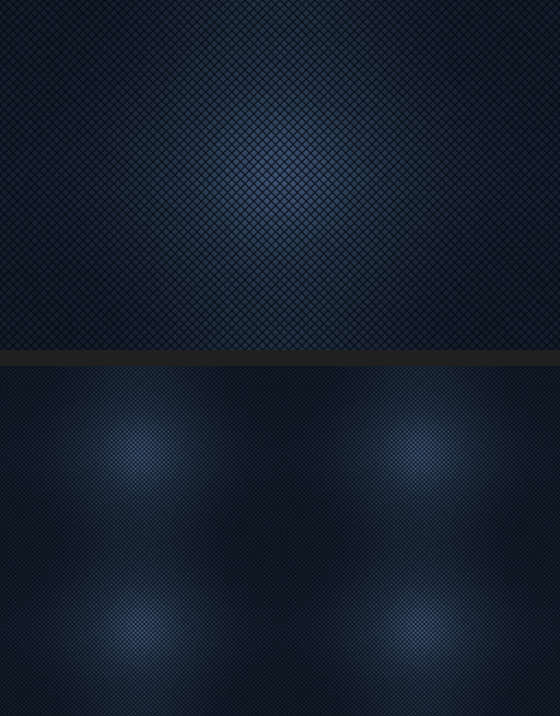
Top, the tile; bottom, the same tile 2 across and 2 down.
Write a Shadertoy shader that draws this pattern.

```glsl
// Diagonal basket weave of dark blue strands under a soft central glow.
const vec2  REPEATS      = vec2(64.0, 40.0);   // whole diamonds across and down
const vec3  GLOW_COLOR   = vec3(0.215, 0.290, 0.405);
const vec3  MID_COLOR    = vec3(0.140, 0.200, 0.272);
const vec3  RIM_COLOR    = vec3(0.074, 0.106, 0.160);
const vec3  GAP_COLOR    = vec3(0.018, 0.040, 0.080);
const vec2  GLOW_SHAPE   = vec2(1.0, 0.66);    // falloff across and down
const float GLOW_MID     = 0.56;               // distance of the middle tone
const float GLOW_END     = 1.15;               // distance of the darkest tone
const float GAP_WIDTH    = 0.075;              // half width, in strand widths
const float EDGE_SHADE   = 0.22;
const float TUCK_SHADE   = 0.30;
const float SHEEN        = 0.13;
const float FIBRE_DEPTH  = 0.035;
const float WEAR         = 0.09;
const float PI           = 3.14159265;

float hash(vec2 p) {
    vec3 q = fract(p.xyx * vec3(0.1031, 0.1030, 0.0973));
    q += dot(q, q.yzx + 33.33);
    return fract((q.x + q.y) * q.z);
}

// Tone that is periodic in both directions, brightest in the centre.
vec3 glowTone(vec2 uv) {
    float d = length(sin(PI * (uv - 0.5)) * GLOW_SHAPE);
    vec3 inner = mix(GLOW_COLOR, MID_COLOR, smoothstep(0.0, GLOW_MID, d));
    return mix(inner, RIM_COLOR, smoothstep(GLOW_MID * 0.6, GLOW_END, d));
}

// Random value per strand piece, wrapped to the canvas.
float pieceNoise(vec2 cell) {
    vec2 c = 0.5 * vec2(cell.x - cell.y, cell.x + cell.y);
    return hash(mod(c, REPEATS) * 2.0 + 7.0);
}

// Brightness of one raised strand piece; x runs along it, y across it.
float strandShade(vec2 p) {
    vec2 q = 2.0 * p - 1.0;
    float shade = 1.08 - EDGE_SHADE * q.y * q.y - TUCK_SHADE * pow(abs(q.x), 4.0);
    float fibre = sin(4.0 * PI * p.y) + 0.5 * sin(6.0 * PI * p.y + 1.0);
    return shade + FIBRE_DEPTH * fibre;
}

void mainImage(out vec4 fragColor, in vec2 fragCoord) {
    vec2 uv = fragCoord / iResolution.xy;
    vec2 g = uv * REPEATS;

    // Diagonal axes: x points up right, y points up left.
    vec2 w = vec2(g.x + g.y, g.y - g.x);
    vec2 cell = floor(w);
    vec2 p = w - cell;
    float pixel = length(REPEATS / iResolution.xy);

    // Over and under alternate like a checkerboard.
    bool rising = mod(cell.x + cell.y, 2.0) < 0.5;
    float shade = strandShade(rising ? p : p.yx);

    // Light from the upper left, then uneven wear between pieces.
    shade += SHEEN * (0.7 * (p.y - 0.5) + 0.3 * (p.x - 0.5));
    shade *= 1.0 + WEAR * (pieceNoise(cell) - 0.5);

    // Dark gaps between the pieces.
    vec2 edge = min(p, 1.0 - p);
    float soft = max(0.6 * pixel, 0.03);
    vec2 cover = smoothstep(GAP_WIDTH - soft, GAP_WIDTH + soft, edge);
    vec3 tone = glowTone(uv);
    vec3 gap = mix(GAP_COLOR, tone, 0.10);
    vec3 color = mix(gap, tone * shade, cover.x * cover.y);

    fragColor = vec4(color, 1.0);
}
```
